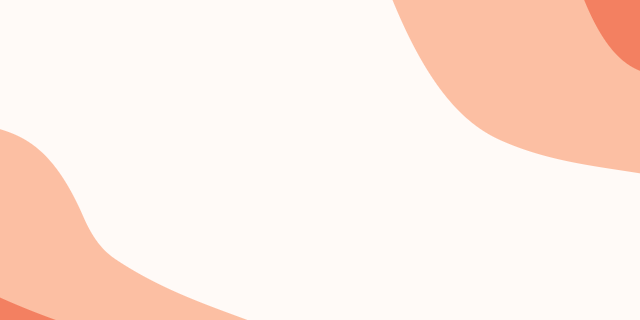
Reproduce this background procedurally as a WebGL 1 fragment shader.

```glsl
precision highp float;
// Two soft peach waves fill opposite corners of a cream field, each with a
// smaller coral wave in its corner. Every edge is a chain of cubic Hermite
// arcs, turned into an approximate signed distance for smooth edges.
uniform vec2 u_resolution;

// Signed distance of p above the arc from a to b, with the given end slopes.
// Past either end the arc continues as a straight line.
float aboveArc(vec2 p, vec2 a, vec2 b, vec2 slopes) {
  float span = b.x - a.x;
  float x = clamp(p.x, a.x, b.x);
  float t = (x - a.x) / span;
  float s = 1.0 - t;
  float height = mix(a.y, b.y, t * t * (3.0 - 2.0 * t))
               + span * t * s * (slopes.x * s - slopes.y * t);
  float slope = 6.0 * t * s * (b.y - a.y) / span
              + slopes.x * s * (1.0 - 3.0 * t)
              + slopes.y * t * (3.0 * t - 2.0);
  height += slope * (p.x - x);
  return (p.y - height) / sqrt(1.0 + slope * slope);
}

// Large wave hanging from the upper right
float upperWave(vec2 p) {
  vec2 bend = vec2(1.5625, 0.5625);
  return p.x < bend.x
    ? aboveArc(p, vec2(1.2266, 1.0), bend, vec2(-2.45, -0.45))
    : aboveArc(p, bend, vec2(2.0, 0.4583), vec2(-0.45, -0.16));
}

// Large wave rising from the lower left: shoulder, hollow, then long tail
float lowerWave(vec2 p) {
  vec2 shoulder = vec2(0.2604, 0.3229);
  vec2 hollow = vec2(0.3646, 0.1875);
  if (p.x < shoulder.x)
    return -aboveArc(p, vec2(0.0, 0.5964), shoulder, vec2(-0.3, -2.3));
  if (p.x < hollow.x)
    return -aboveArc(p, shoulder, hollow, vec2(-2.3, -0.66));
  return -aboveArc(p, hollow, vec2(0.7734, 0.0), vec2(-0.66, -0.37));
}

// Small accents tucked into the same two corners
float cornerAccents(vec2 p) {
  float upper = aboveArc(p, vec2(1.8255, 1.0), vec2(2.0, 0.7786), vec2(-2.45, -0.4));
  float lower = -aboveArc(p, vec2(0.0, 0.0703), vec2(0.1745, 0.0), vec2(-0.45, -0.36));
  return max(upper, lower);
}

// Antialiased coverage, about one pixel wide
float cover(float d) {
  return clamp(d * u_resolution.y + 0.5, 0.0, 1.0);
}

void main() {
  // Canvas spans 2 by 1 units
  vec2 p = gl_FragCoord.xy / u_resolution * vec2(2.0, 1.0);

  vec3 cream = vec3(1.0, 0.98, 0.97);
  vec3 peach = vec3(0.99, 0.75, 0.64);
  vec3 coral = vec3(0.953, 0.502, 0.38);

  vec3 color = mix(cream, peach, cover(max(upperWave(p), lowerWave(p))));
  color = mix(color, coral, cover(cornerAccents(p)));
  gl_FragColor = vec4(color, 1.0);
}
```
